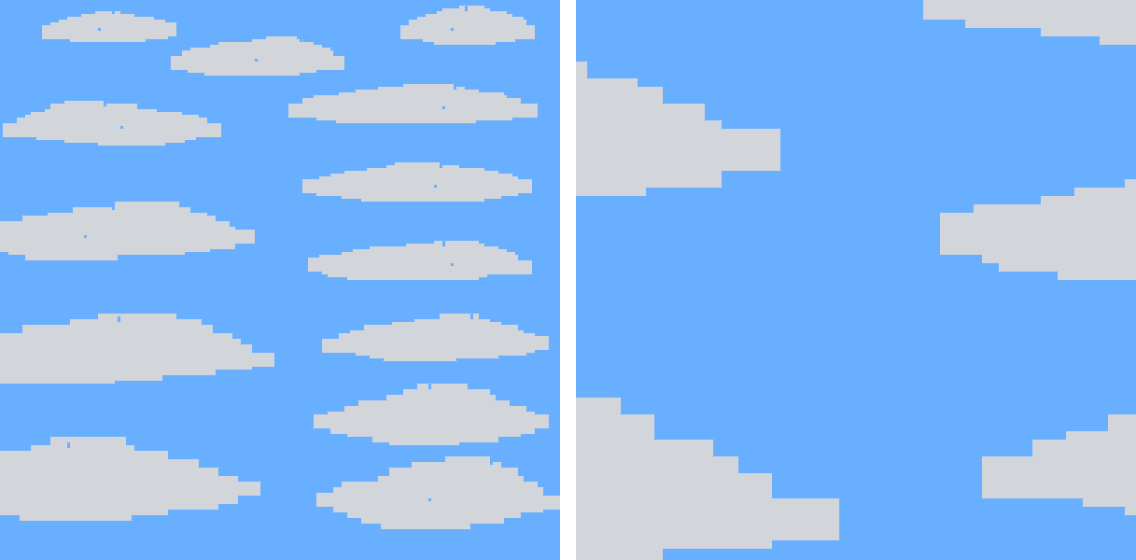
Left: the whole. Right: its middle third, enlarged.
This texture is drawn by a WebGL 2 fragment shader. Its source:

```glsl
#version 300 es
precision highp float;
// Flat grey clouds with stepped, blocky outlines on a plain blue sky.
// Each cloud is a union of boxes: two tail strips plus a stack of shrinking
// steps above and below a base line, with all edges snapped to a coarse grid.

uniform vec2 u_resolution;
out vec4 fragColor;

const vec3 SKY = vec3(0.41, 0.685, 1.0);
const vec3 CLOUD = vec3(0.825, 0.84, 0.855);
const float GRID = 200.0;      // blocks across the canvas
const float TAIL = 0.0125;     // half thickness of the thin tails
const int UPPER_STEPS = 6;
const int LOWER_STEPS = 4;
const int LEFT_CLOUDS = 5;
const int RIGHT_CLOUDS = 7;

float hash(float n) {
    return fract(sin(n * 12.9898 + 4.137) * 43758.547);
}

float signedHash(float n) {
    return 2.0 * hash(n) - 1.0;
}

vec2 snap(vec2 p) {
    return floor(p * GRID + 0.5) / GRID;
}

// Distance to a box given by two corners, snapped to the block grid
float blockBox(vec2 p, vec2 lo, vec2 hi) {
    lo = snap(lo);
    hi = snap(hi);
    vec2 d = abs(p - 0.5 * (lo + hi)) - 0.5 * (hi - lo);
    return max(d.x, d.y);
}

// Left and right ends of a step, narrowing from the tails to the peak
vec2 stepSpan(float level, float steps, float peak, float peakHalf, float seed) {
    vec2 jitter = vec2(signedHash(seed), signedHash(seed + 0.37));
    vec2 t = clamp((level + 0.45 * jitter) / (steps - 1.0), 0.0, 1.0);
    t = pow(t, vec2(1.3));
    return mix(vec2(-0.88, 0.88), peak + vec2(-peakHalf, peakHalf), t);
}

// One cloud: base is the centre of its tail line, size its full extent
float cloud(vec2 p, vec2 base, vec2 size, float seed) {
    float halfW = 0.5 * size.x;
    float rise = 0.63 * size.y;
    float drop = 0.37 * size.y;
    float peak = 0.35 * signedHash(seed + 1.3);

    // Tails at slightly different heights
    vec2 left = base + vec2(0.0, 0.004 * signedHash(seed + 2.1));
    vec2 right = base + vec2(0.0, 0.004 * signedHash(seed + 3.7));
    float d = blockBox(p, left - vec2(halfW, TAIL), left + vec2(0.2 * halfW, TAIL));
    d = min(d, blockBox(p, right - vec2(0.2 * halfW, TAIL), right + vec2(halfW, TAIL)));

    // Tall steps above
    for (int k = 0; k < UPPER_STEPS; k++) {
        float level = float(k);
        vec2 span = stepSpan(level, float(UPPER_STEPS), peak, 0.17, seed + 5.3 + level * 1.7);
        float top = mix(TAIL, rise, (level + 1.0) / float(UPPER_STEPS));
        d = min(d, blockBox(p, base + vec2(span.x * halfW, -0.01),
                               base + vec2(span.y * halfW, top)));
    }

    // Shallow steps below
    for (int k = 0; k < LOWER_STEPS; k++) {
        float level = float(k);
        vec2 span = stepSpan(level, float(LOWER_STEPS), -0.6 * peak, 0.3, seed + 21.9 + level * 2.3);
        float bottom = mix(TAIL, drop, (level + 1.0) / float(LOWER_STEPS));
        d = min(d, blockBox(p, base + vec2(span.x * halfW, -bottom),
                               base + vec2(span.y * halfW, 0.01)));
    }

    // A one-block notch in the skyline and, in some clouds, a small gap inside
    vec2 notch = base + vec2((peak + 0.28 * signedHash(seed + 31.0)) * halfW, 0.8 * rise);
    d = max(d, -blockBox(p, notch, notch + vec2(1.0, 2.0) / GRID));
    if (hash(seed + 37.0) < 0.4) {
        vec2 gap = base + vec2(0.3 * signedHash(seed + 41.0) * halfW, 0.0);
        d = max(d, -blockBox(p, gap, gap + vec2(1.0, 1.0) / GRID));
    }
    return d;
}

// Clouds on the left grow and spread apart towards the bottom
float leftColumn(vec2 p) {
    float d = 1.0;
    for (int i = 0; i < LEFT_CLOUDS; i++) {
        float row = float(i);
        vec2 base = vec2(0.2 + 0.015 * signedHash(row + 51.0) - 0.004 * row * row,
                         0.945 - 0.165 * row - 0.01 * row * row);
        vec2 size = vec2(min(0.24 + 0.15 * row, 0.65), 0.055 + 0.024 * row);
        d = min(d, cloud(p, base, size, 60.0 + row * 7.3));
    }
    return d;
}

// Clouds on the right are evenly spaced and swell in the last rows
float rightColumn(vec2 p) {
    float d = 1.0;
    for (int i = 0; i < RIGHT_CLOUDS; i++) {
        float row = float(i);
        float narrow = i == 0 ? 0.16 : 0.0;
        vec2 base = vec2(0.755 + 0.5 * narrow + 0.03 * signedHash(row + 71.0), 0.945 - 0.14 * row);
        vec2 size = vec2(0.42 - narrow + 0.04 * signedHash(row + 83.0),
                         0.07 + 0.06 * smoothstep(3.0, 6.0, row));
        d = min(d, cloud(p, base, size, 130.0 + row * 9.1));
    }
    return d;
}

void main() {
    float scale = min(u_resolution.x, u_resolution.y);
    vec2 p = gl_FragCoord.xy / scale;
    float d = min(leftColumn(p), rightColumn(p));
    d = min(d, cloud(p, vec2(0.46, 0.89), vec2(0.31, 0.07), 17.0));
    float cover = clamp(0.5 - d * scale, 0.0, 1.0);
    fragColor = vec4(mix(SKY, CLOUD, cover), 1.0);
}
```
